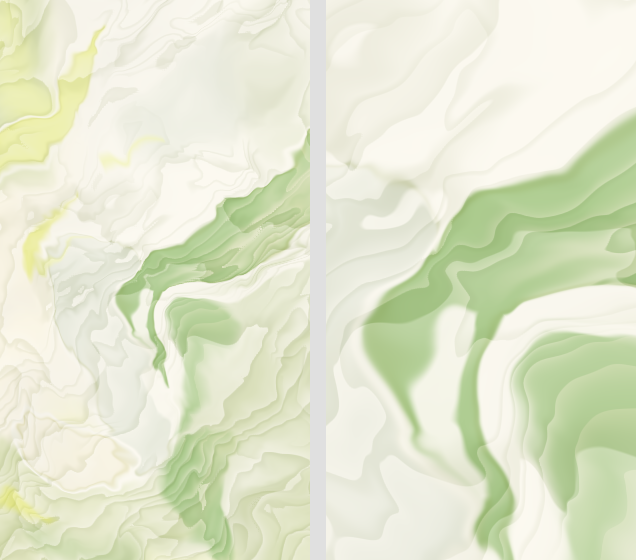
Left, the full canvas; right, a detail of the centre.
A Shadertoy shader for this background:

```glsl
#define CREAM vec3(.975, .965, .93)
#define MIST vec3(.90, .91, .86)
#define SAGE vec3(.88, .895, .79)
#define PISTACHIO vec3(.835, .865, .68)
#define LEAF vec3(.65, .78, .53)
#define LEMON vec3(.94, .95, .67)
#define LIME vec3(.91, .92, .53)
#define SWIRL .13
#define FOLDS 8.0
#define FILAMENTS 15.0
#define FLOW vec2(.72, .69)

float hash(vec2 p) {
    vec3 h = fract(p.xyx * vec3(.1031, .1030, .0973));
    h += dot(h, h.yzx + 33.33);
    return fract((h.x + h.y) * h.z);
}

float noise(vec2 p) {
    vec2 i = floor(p), f = fract(p);
    f = f * f * f * (f * (f * 6.0 - 15.0) + 10.0);
    return mix(mix(hash(i), hash(i + vec2(1, 0)), f.x),
               mix(hash(i + vec2(0, 1)), hash(i + vec2(1, 1)), f.x), f.y);
}

float fbm(vec2 p) {
    float sum = 0.0, amp = .55;
    for (int i = 0; i < 4; i++) {
        sum += amp * noise(p);
        p = mat2(1.6, 1.2, -1.2, 1.6) * p + 7.3;
        amp *= .45;
    }
    return sum;
}

// Bend space with successively finer eddies
vec2 swirl(vec2 p) {
    float amp = SWIRL, freq = 2.6;
    for (int i = 0; i < 5; i++) {
        p += amp * (vec2(noise(p * freq + 3.0), noise(p * freq + 41.0)) - .5);
        amp *= .6;
        freq *= 1.9;
    }
    return p;
}

// Distance to a tapered brush stroke from ab.xy to ab.zw
float stroke(vec2 p, vec4 ab, float ra, float rb) {
    vec2 d = ab.zw - ab.xy;
    float t = clamp(dot(p - ab.xy, d) / dot(d, d), 0.0, 1.0);
    return length(p - ab.xy - d * t) - mix(ra, rb, t);
}

void tint(inout vec3 col, vec3 pigment, float d, float soft, float amount) {
    col = mix(col, pigment, amount * (1.0 - smoothstep(-soft, soft, d)));
}

// Raised lip: pale outside, shaded just inside
void lip(inout vec3 col, float d, float amount) {
    vec2 r = (d + vec2(-.008, .006)) / vec2(.007, .005);
    vec2 g = amount * exp(-r * r);
    col = mix(col * (1.0 - g.y * vec3(.05, .05, .12)), CREAM, g.x);
}

// Sawtooth ridges: x = slow rise with a crisp drop, y = shadow after the drop
vec2 ridges(float band) {
    float phase = fract(band), edge = clamp(fwidth(band) * 1.3, .02, .4);
    float drop = smoothstep(1.0 - edge, 1.0, phase);
    return vec2(phase * phase * (1.0 - drop), max(drop, 1.0 - smoothstep(0.0, .3, phase)));
}

void mainImage(out vec4 fragColor, in vec2 fragCoord) {
    vec2 p = fragCoord / iResolution.x;
    p.y *= 1.803 * iResolution.x / iResolution.y;
    vec2 q = swirl(p);

    // Fibres and folds stretched along the flow
    vec2 grain = vec2(dot(q, FLOW), dot(q, vec2(-FLOW.y, FLOW.x)));
    float fibre = fbm(grain * vec2(2.2, 9.0) + 5.0);
    vec2 fold = ridges(FOLDS * fbm(grain * vec2(1.1, 2.7) + 11.0));
    vec2 thread = ridges(FILAMENTS * fbm(grain * vec2(1.5, 4.0) + 23.0));
    float sparse = smoothstep(.4, .62, noise(q * 4.0 + 9.0));
    float ripple = smoothstep(.3, .7, fibre);

    // Broad washes
    vec3 col = mix(CREAM, vec3(.97, .95, .885), 1.0 - smoothstep(0.0, .4, q.x));
    tint(col, MIST, stroke(q, vec4(.55, 1.38, .74, 1.56), .08, .12), .06, .8);
    tint(col, SAGE, stroke(q, vec4(.9, 1.75, 1, 1.35), .08, .15), .14, .6);
    tint(col, mix(SAGE, PISTACHIO, ripple * .6), stroke(q, vec4(1.05, .7, .75, .3), .37, .3), .07, .95);
    tint(col, PISTACHIO, stroke(q, vec4(1, .45, .95, 0), .08, .16), .1, .6);
    tint(col, LEMON, stroke(q, vec4(.22, .47, .25, .4), .05, .05), .1, .45);

    // Cool pool with a pale shore
    float pool = min(stroke(q, vec4(.33, .92, .33, .8), .16, .15),
                     stroke(q, vec4(.34, .8, .43, .42), .13, .08));
    tint(col, MIST, pool, .008, .9);
    lip(col, pool, .9);

    // Lower bank and the bulb resting on it
    tint(col, PISTACHIO, max(q.y - .32, q.x - .56), .03, .55 + .45 * ripple);
    tint(col, LEAF, stroke(q, vec4(.1, .02, .4, .06), .04, .03), .07, .4);
    float bulb = stroke(q, vec4(.1, .37, .29, .38), .08, .08);
    tint(col, vec3(.96, .94, .87), bulb, .006, .9);
    lip(col, bulb, 1.0);
    tint(col, LIME, stroke(q, vec4(0, .13, .11, .13), .045, .015), .025, .9);
    tint(col, LEMON, stroke(q, vec4(.52, 0, .68, .07), .05, .03), .06, .5);

    // Yellow sweep in the upper corner
    tint(col, PISTACHIO, stroke(q, vec4(.02, 1.8, 0, 1.3), .19, .13), .06, .9);
    tint(col, LEMON, stroke(q, vec4(.02, 1.72, .1, 1.45), .08, .07), .06, .7);
    float sweep = min(stroke(q, vec4(.38, 1.74, .25, 1.5), .006, .045),
                      stroke(q, vec4(.25, 1.5, 0, 1.25), .045, .05));
    tint(col, mix(LIME, LEMON, ripple), sweep, .015, .95);
    lip(col, sweep, .7);
    tint(col, LIME, stroke(q, vec4(.25, 1.22, .1, .91), .004, .032), .015, .8);
    tint(col, LEMON, stroke(q, vec4(.13, .88, .3, 1.07), .01, .003), .008, .8);
    tint(col, LEMON, stroke(q, vec4(.36, 1.3, .56, 1.35), .012, .004), .012, .7);

    // Deep green wing, its tail and the lower plumes
    float wing = min(stroke(q, vec4(.57, .94, .78, 1.08), .085, .145),
                     stroke(q, vec4(.78, 1.08, 1.04, 1.34), .145, .06));
    wing = min(wing, stroke(q, vec4(.53, .9, .495, .58), .065, .006));
    float plume = min(stroke(q, vec4(.7, .42, .57, .31), .04, .1),
                      stroke(q, vec4(.57, .31, .66, .1), .1, .045));
    vec3 green = mix(LEAF, PISTACHIO, clamp(.6 * ripple + .5 * thread.x + 1.2 * (q.x - .7), 0.0, 1.0));
    tint(col, green, stroke(q, vec4(.68, .78, .53, .44), .055, .012), .025, .8);
    tint(col, green, stroke(q, vec4(.82, 0, .89, .09), .04, .01), .03, .7);
    tint(col, green, plume, .018, .95);
    tint(col, green, wing, .005, .97);
    lip(col, wing, .9);

    // Cream ribbons curling around the wing
    float ribbon = min(stroke(q, vec4(.53, .66, .64, .82), .006, .013),
                       stroke(q, vec4(.64, .82, .9, .91), .013, .016));
    ribbon = min(ribbon, stroke(q, vec4(.9, .91, 1.02, 1.17), .016, .014));
    ribbon = min(ribbon, stroke(q, vec4(.485, .68, .52, .85), .006, .03));
    ribbon = min(ribbon, stroke(q, vec4(.46, .62, .5, .43), .035, .008));
    tint(col, CREAM, ribbon, .006, .9);

    // Folded sheen, gentler on deep pigment
    float paleness = smoothstep(.55, .85, col.b);
    col = mix(col, CREAM, fold.x * mix(.25, .7, paleness));
    col = mix(col, CREAM, thread.x * sparse * mix(.2, .5, paleness));
    col *= 1.0 - (.045 * fold.y + .035 * sparse * thread.y) * vec3(1, .9, 1.4);
    col *= 1.0 - .04 * (fibre - .45);
    fragColor = vec4(clamp(col, 0.0, 1.0), 1.0);
}
```
